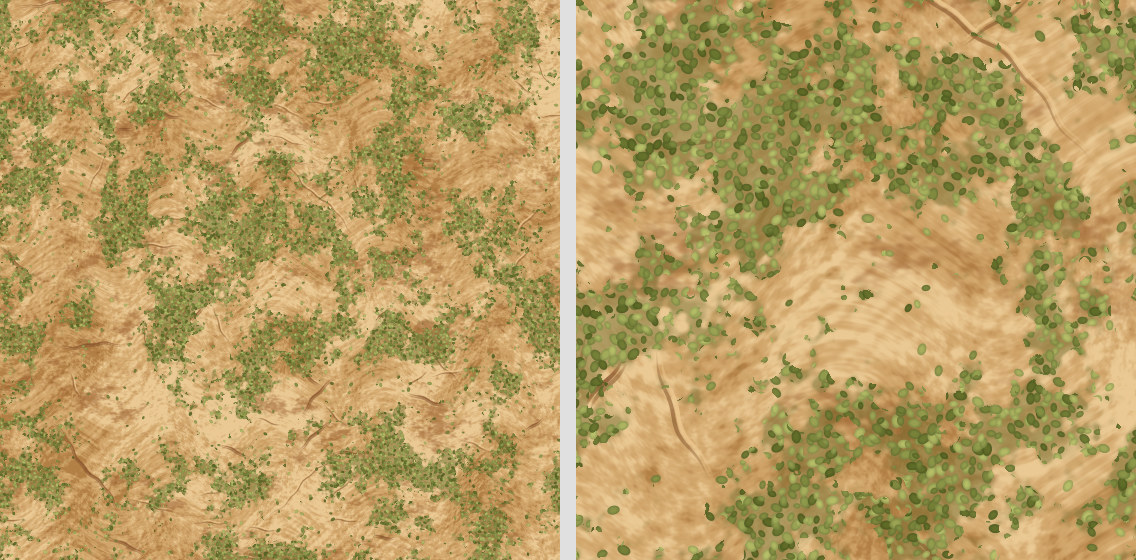
Left, the full canvas; right, a detail of the centre.
Reproduce this texture procedurally as a WebGL 2 fragment shader.

```glsl
#version 300 es
precision highp float;
// Dry sandy soil with crumpled relief, thin straws and ragged clumps of tiny green leaves.

#define CLUMP_SCALE 13.0
#define CLUMP_LEVEL 0.535
#define CLUMP_EDGE 0.075
#define LEAF_CELLS 185.0
#define STRAY_LEAVES 0.02
#define SOIL_SCALE 8.0
#define SOIL_CONTRAST 1.75
#define RELIEF 1.5
#define GRAIN 0.34
#define STREAK_ANGLE 0.75
#define STRAW_WIDTH 0.0017

uniform vec2 u_resolution;
out vec4 fragColor;

vec2 hash2(vec2 p) {
    vec3 q = fract(p.xyx * vec3(0.1031, 0.1030, 0.0973));
    q += dot(q, q.yzx + 33.33);
    return fract((q.xx + q.yz) * q.zy);
}

mat2 rotation(float a) {
    float c = cos(a), s = sin(a);
    return mat2(c, -s, s, c);
}

float noise(vec2 p) {
    vec2 i = floor(p), f = fract(p);
    f = f * f * (3.0 - 2.0 * f);
    vec2 e = vec2(0.0, 1.0);
    return mix(mix(hash2(i).x, hash2(i + e.yx).x, f.x),
               mix(hash2(i + e.xy).x, hash2(i + e.yy).x, f.x), f.y);
}

float fbm(vec2 p, float gain) {
    float sum = 0.0, amp = 1.0, total = 0.0;
    for (int i = 0; i < 5; i++) {
        sum += amp * noise(p);
        total += amp;
        amp *= gain;
        p = rotation(0.6) * p * 2.03 + 17.3;
    }
    return sum / total;
}

// Mottled soil with side-lit relief, faint diagonal scratches and grain
vec3 soil(vec2 uv) {
    vec2 warp = 0.02 * vec2(sin(uv.y * 27.0 + 2.0 * sin(uv.x * 19.0)), sin(uv.x * 33.0 + 1.0));
    vec2 p = (uv + warp) * SOIL_SCALE + 40.0;
    float tone = (fbm(p, 0.75) - 0.5) * SOIL_CONTRAST + 0.58;
    vec2 crumple = (uv + warp) * vec2(26.0, 38.0) + 90.0;
    float slope = fbm(crumple, 0.75) - fbm(crumple + vec2(-0.12, 0.16), 0.75);
    vec2 along = rotation(STREAK_ANGLE) * uv;
    float scratch = noise(along * vec2(16.0, 210.0) + 60.0) - 0.5;
    float scratched = smoothstep(0.5, 0.85, noise(uv * 6.0 + 73.0));
    float grain = 0.6 * noise(uv * 250.0) + 0.4 * noise(uv * 130.0 + 9.0) - 0.5;
    tone += RELIEF * slope + 0.4 * scratch * scratched + GRAIN * grain;

    vec3 col = mix(vec3(0.70, 0.50, 0.27), vec3(0.82, 0.65, 0.42), smoothstep(0.0, 0.5, tone));
    col = mix(col, vec3(0.92, 0.79, 0.58), smoothstep(0.45, 0.98, tone));
    float rust = smoothstep(0.57, 0.76, fbm(uv * vec2(13.0, 22.0) + 120.0, 0.78));
    return mix(col, vec3(0.60, 0.37, 0.18), 0.55 * rust);
}

// Bent, tapered straws with a dark edge below; one candidate per cell
vec3 addStraws(vec3 col, vec2 uv, float cells, float chance, float aa) {
    vec2 g = uv * cells, base = floor(g);
    for (int k = 0; k < 9; k++) {
        vec2 id = base + vec2(k % 3 - 1, k / 3 - 1);
        vec2 place = hash2(id + cells * 7.0), kind = hash2(id + cells * 3.0 + 31.0);
        if (kind.x > chance) continue;
        float turn = kind.y * 2.0 - 1.0;
        vec2 p = rotation(1.5 * turn * abs(turn)) * (g - id - place) / cells;
        float reach = mix(0.25, 0.75, place.y) / cells;
        p.y += 0.004 * sin(p.x * 50.0 + kind.y * 20.0) + 0.0012 * sin(p.x * 170.0);
        float taper = 1.0 - pow(min(abs(p.x) / reach, 1.0), 2.0);
        float width = STRAW_WIDTH * taper * mix(0.5, 1.0, place.x);
        float dark = 1.0 - smoothstep(width - aa, width + aa, abs(p.y + 1.8 * STRAW_WIDTH));
        float lit = 1.0 - smoothstep(width - aa, width + aa, abs(p.y));
        vec3 straw = mix(vec3(0.93, 0.79, 0.57), vec3(0.52, 0.31, 0.16), step(0.75, place.x));
        col = mix(col, vec3(0.52, 0.33, 0.17), 0.6 * dark * taper);
        col = mix(col, straw, 0.8 * lit * taper);
    }
    return col;
}

// Small oval leaves on a jittered grid, kept where the clump density allows
vec3 addLeaves(vec3 col, vec2 uv, float density, float aa) {
    vec2 g = uv * LEAF_CELLS, base = floor(g);
    col = mix(col, vec3(0.45, 0.42, 0.18), 0.5 * density);
    for (int k = 0; k < 9; k++) {
        vec2 id = base + vec2(k % 3 - 1, k / 3 - 1);
        vec2 place = hash2(id + 11.0), kind = hash2(id + 207.0);
        if (kind.x > 0.85 * density + STRAY_LEAVES) continue;
        vec2 p = rotation(kind.y * 6.28) * (g - id - place);
        float d = length(p * vec2(0.85, 1.2)) - mix(0.35, 0.65, place.x);
        float cover = 1.0 - smoothstep(-aa, aa, d);
        vec3 leaf = mix(vec3(0.34, 0.40, 0.13), vec3(0.73, 0.77, 0.42), fract(kind.y * 7.0 + place.y));
        col = mix(col, leaf * (1.0 - 0.15 * smoothstep(-0.4, 0.0, d)), 0.92 * cover);
    }
    return col;
}

void main() {
    float side = min(u_resolution.x, u_resolution.y);
    vec2 uv = gl_FragCoord.xy / side;
    float aa = 0.7 / side;
    vec3 col = soil(uv);
    col = addStraws(col, uv, 6.0, 0.35, aa);
    col = addStraws(col, uv + 3.7, 15.0, 0.25, aa);
    float clump = fbm(uv * CLUMP_SCALE + 5.0, 0.84);
    float density = smoothstep(CLUMP_LEVEL - CLUMP_EDGE, CLUMP_LEVEL + CLUMP_EDGE, clump);
    col = addLeaves(col, uv, density * density, aa * LEAF_CELLS);
    fragColor = vec4(col, 1.0);
}
```
